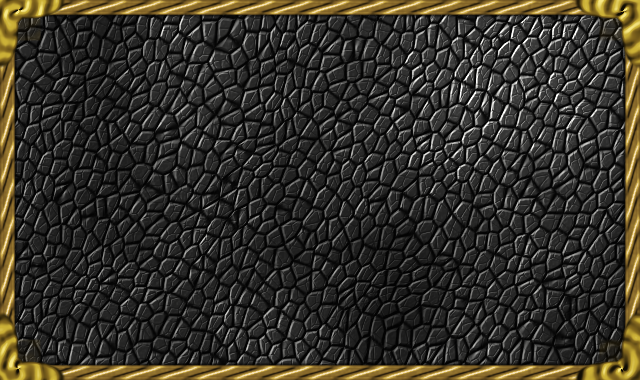
Write a Shadertoy shader that draws this texture.

```glsl
#define FRAME_WIDTH 0.039
#define ROPE_PERIOD 0.098
#define CELL_DENSITY vec2(29.0, 21.0)
#define GRAIN_TILT 0.48
#define CREASE_WIDTH 0.34
#define RIM_LIGHT 0.95
#define LIGHT_DIR vec2(-0.8, 0.6)
#define CORNER_RADIUS 0.055

float hash(vec2 p) {
    return fract(sin(dot(p, vec2(127.1, 311.7))) * 43758.5453);
}

float noise(vec2 p) {
    vec2 i = floor(p), f = fract(p);
    f = f * f * (3.0 - 2.0 * f);
    return mix(mix(hash(i), hash(i + vec2(1, 0)), f.x),
               mix(hash(i + vec2(0, 1)), hash(i + vec2(1, 1)), f.x), f.y);
}

// Gap between the two nearest scattered points: zero on cell borders
float cellGap(vec2 p) {
    vec2 i = floor(p);
    float nearest = 9.0, second = 9.0;
    for (int y = -1; y <= 1; y++)
    for (int x = -1; x <= 1; x++) {
        vec2 c = i + vec2(x, y);
        vec2 jitter = vec2(hash(c), hash(c + 57.3));
        float d = length(c + 0.1 + 0.8 * jitter - p);
        second = min(second, max(nearest, d));
        nearest = min(nearest, d);
    }
    return second - nearest;
}

// Pebbled hide: swollen cells crossed by finer wrinkles
float hideHeight(vec2 p) {
    p += 0.035 * vec2(noise(p * 6.0), noise(p * 6.0 + 31.0));
    float c = cos(GRAIN_TILT), s = sin(GRAIN_TILT);
    vec2 g = vec2(c * p.x - s * p.y, s * p.x + c * p.y) * CELL_DENSITY;
    float pebble = smoothstep(0.0, CREASE_WIDTH, cellGap(g));
    float wrinkle = smoothstep(0.0, 0.2, cellGap(g * 1.55 + 19.0));
    return pebble * (0.78 + 0.22 * wrinkle) + 0.12 * noise(p * 190.0);
}

vec3 leather(vec2 p) {
    float h = hideHeight(p);
    float slope = h - hideHeight(p + 0.0028 * LIGHT_DIR);
    // Broad folds, a sheen at upper right and a hollow below it
    float tone = 0.65 + 0.6 * noise(p * vec2(4.0, 2.5) + 3.0);
    vec2 sheen = (p - vec2(1.25, 0.8)) / vec2(0.4, 0.3);
    vec2 hollow = (p - vec2(1.03, 0.24)) / vec2(0.16, 0.24);
    tone += 0.35 * exp(-dot(sheen, sheen)) - 0.45 * exp(-dot(hollow, hollow));
    float glint = 0.45 + 0.8 * noise(p * 24.0);
    float v = 0.025 + 0.13 * h * tone;
    v += RIM_LIGHT * tone * glint * max(slope, 0.0) - 0.12 * max(-slope, 0.0);
    return max(v, 0.012) * vec3(1.0, 1.0, 0.985);
}

vec3 goldRamp(float v) {
    vec3 c = mix(vec3(0.06, 0.045, 0.015), vec3(0.50, 0.40, 0.16), smoothstep(0.0, 0.45, v));
    c = mix(c, vec3(0.80, 0.71, 0.30), smoothstep(0.4, 0.75, v));
    return mix(c, vec3(0.97, 0.93, 0.74), smoothstep(0.75, 1.0, v));
}

// Twisted strands; s runs along the moulding, t from 0 to 1 across it
vec3 rope(float s, float t) {
    float turn = s / ROPE_PERIOD - 0.95 * smoothstep(0.0, 1.0, t);
    float strand = abs(sin(3.14159 * turn));
    float shine = pow(0.5 + 0.5 * cos(6.28318 * (turn - 0.36)), 9.0);
    float roundness = sqrt(max(4.0 * t * (1.0 - t), 0.0));
    float v = 0.14 + 0.36 * smoothstep(0.0, 0.6, strand) * roundness;
    v += 0.6 * shine * roundness + 0.07 * (noise(vec2(s, t * 0.04) * 150.0) - 0.5);
    float lip = smoothstep(0.14, 0.04, abs(t - 0.1)) + smoothstep(0.14, 0.04, abs(t - 0.9));
    return goldRamp(v + 0.12 * lip) * vec3(1.0, 0.95, 0.95);
}

float ellipseDist(vec2 p, vec2 r) {
    return (length(p / r) - 1.0) * min(r.x, r.y);
}

// Curling foliage relief
float scrollHeight(vec2 q, float seed) {
    vec2 w = q + 0.014 * vec2(noise(q * 32.0 + seed), noise(q * 32.0 + seed + 9.0));
    vec2 c = w - vec2(0.055, 0.035);
    float curl = sin(length(c) * 150.0 + 2.0 * atan(c.y, c.x) + seed);
    return 0.6 * curl + 0.9 * noise(w * 48.0 + seed);
}

void mainImage(out vec4 fragColor, in vec2 fragCoord) {
    float px = 1.0 / iResolution.y;
    vec2 p = fragCoord * px;
    vec2 size = vec2(iResolution.x * px, 1.0);
    vec2 q = min(p, size - p);
    vec3 col = leather(p);

    // Rope moulding with a thin shadow on the hide
    float rim = min(q.x, q.y);
    col *= 0.35 + 0.65 * smoothstep(0.0, 0.009, rim - FRAME_WIDTH);
    bool level = q.y < q.x;
    float along = level ? p.x : p.y;
    float across = level ? p.y : p.x;
    float far = level ? size.y : size.x;
    across = across < 0.5 * far ? across : across - far + FRAME_WIDTH;
    vec3 moulding = rope(along, clamp(across / FRAME_WIDTH, 0.0, 1.0));
    col = mix(col, moulding, smoothstep(px, -px, rim - FRAME_WIDTH));

    // Corner pieces: two tapering leaves joined by a rounded fillet
    vec2 bend = max(FRAME_WIDTH + CORNER_RADIUS - q, 0.0);
    float fillet = max(length(bend) - CORNER_RADIUS, 0.0);
    float leaves = min(ellipseDist(q - vec2(0.07, 0.006), vec2(0.098, 0.043)),
                       ellipseDist(q - vec2(0.006, 0.07), vec2(0.043, 0.105)));
    float joint = max(-fillet + 0.001, max(q.x, q.y) - 0.105);
    float d = min(leaves, joint);
    float seed = 2.3 * step(0.5 * size.x, p.x) + 4.1 * step(0.5, p.y);
    float h = scrollHeight(q, seed);
    vec2 lightStep = 0.004 * LIGHT_DIR * sign(0.5 * size - p);
    float lit = h - scrollHeight(q + lightStep, seed);
    float shade = 0.42 + 0.24 * h + 0.75 * lit;
    shade *= 0.35 + 0.65 * smoothstep(0.0, 0.008, -d);
    vec3 ornament = goldRamp(shade) * vec3(1.0, 0.98, 0.72);
    col = mix(col, ornament, smoothstep(px, -px, d));

    fragColor = vec4(clamp(col, 0.0, 1.0), 1.0);
}
```
